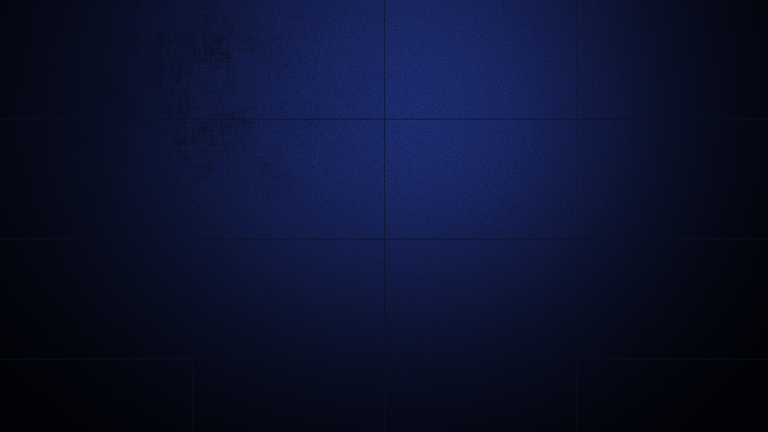
Give the GLSL for this background, as a Shadertoy shader.

```glsl
#define LIGHT_POS vec2(0.53, 0.73)
#define LIGHT_COLOR vec3(0.102, 0.157, 0.405)
#define SHADOW_COLOR vec3(0.001, 0.002, 0.006)
#define SEAM_COLOR vec3(0.045, 0.065, 0.135)
#define PANEL_SIZE vec2(0.25, 0.2778)
#define PANEL_OFFSET vec2(0.0008, 0.1685)
#define SEAM_WIDTH 0.0026
#define SEAM_STRENGTH 0.65
#define GRAIN_SCALE 230.0
#define GRAIN_AMOUNT 0.34
#define WEAR_AMOUNT 0.30

vec2 hash2(vec2 p) {
    vec3 q = fract(p.xyx * vec3(0.1031, 0.1030, 0.0973));
    q += dot(q, q.yzx + 33.33);
    return fract((q.xx + q.yz) * q.zy);
}

// Distance to the nearest scattered feature point
float cellular(vec2 p) {
    vec2 cell = floor(p);
    float nearest = 2.0;
    for (int y = -1; y <= 1; y++) {
        for (int x = -1; x <= 1; x++) {
            vec2 corner = cell + vec2(x, y);
            nearest = min(nearest, length(corner + hash2(corner) - p));
        }
    }
    return nearest;
}

// Bell-shaped light with its own spread on each side
float softLight(vec2 uv) {
    vec2 d = uv - LIGHT_POS;
    vec2 spread = mix(vec2(0.28, 0.40), vec2(0.235, 0.49), step(0.0, d));
    d /= spread;
    return exp(-0.5 * dot(d, d));
}

// Fine scratches gathered in broad, faint stains
float wear(vec2 p) {
    float stain = 0.0, weight = 0.5;
    vec2 q = p * 11.0;
    for (int i = 0; i < 4; i++) {
        stain += weight * sin(q.x + 1.7 * sin(q.y)) * cos(q.y + 1.3 * sin(q.x));
        q = mat2(1.5, 1.1, -1.1, 1.5) * q + 2.3;
        weight *= 0.7;
    }
    float scratches = cellular(p * vec2(110.0, 24.0)) + cellular(p * vec2(26.0, 120.0));
    return (0.35 + 0.65 * smoothstep(-0.4, 0.8, stain)) * scratches;
}

// Share of each pixel covered by the vertical and horizontal seams
vec2 seams(vec2 uv, float aspect) {
    vec2 d = abs(fract((uv - PANEL_OFFSET) / PANEL_SIZE + 0.5) - 0.5) * PANEL_SIZE;
    d.x *= aspect;
    float pixel = 1.0 / iResolution.y;
    vec2 overlap = 0.5 * (SEAM_WIDTH + pixel) - d;
    return clamp(overlap, 0.0, min(pixel, SEAM_WIDTH)) / pixel;
}

void mainImage(out vec4 fragColor, in vec2 fragCoord) {
    vec2 uv = fragCoord / iResolution.xy;
    float aspect = iResolution.x / iResolution.y;
    vec2 p = vec2(uv.x * aspect, uv.y);

    // Lit wall, slightly brighter right of the central seam
    float pixel = 1.0 / iResolution.x;
    float light = softLight(uv);
    light *= 1.0 + 0.05 * smoothstep(-pixel, pixel, uv.x - 0.5) * smoothstep(0.3, 0.7, uv.y);

    // Worn surface, strongest at the upper left
    vec2 wornOffset = (uv - vec2(0.25, 0.78)) / vec2(0.18, 0.25);
    light *= 1.0 - WEAR_AMOUNT * wear(p) * exp(-dot(wornOffset, wornOffset));

    // Pebbled grain
    light *= 1.0 + GRAIN_AMOUNT * (0.47 - cellular(p * GRAIN_SCALE));
    vec3 color = mix(SHADOW_COLOR, LIGHT_COLOR, light);

    // Panel seams; the outer verticals fade toward the top
    vec2 seam = seams(uv, aspect);
    float central = 1.0 - smoothstep(0.1, 0.2, abs(uv.x - 0.5));
    float rightSide = step(0.6, uv.x);
    float sideFade = mix(0.8, mix(0.1, 0.5, rightSide), smoothstep(0.2, 0.6, uv.y));
    seam.x *= mix(sideFade, 1.0, central);
    seam.x *= smoothstep(0.0, 0.02, uv.x) * smoothstep(0.0, 0.02, 1.0 - uv.x);
    color = mix(color, SEAM_COLOR, SEAM_STRENGTH * max(seam.x, seam.y));

    fragColor = vec4(color, 1.0);
}
```
